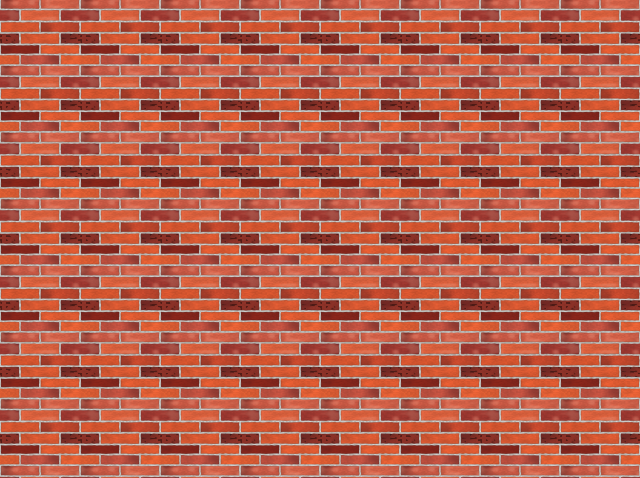
Reproduce this texture procedurally as a Shadertoy shader.

```glsl
// Running-bond brick wall: a block of six courses by two bricks, repeated 8 times across.
// Each brick is a rounded-box distance with its own fired colour, scorched ends and
// hashed grain; lengths are in bricks, 16 of which span the canvas width.

float hash(vec2 p) {
    vec3 q = fract(vec3(p.xyx) * 0.1031);
    q += dot(q, q.yzx + 33.33);
    return fract((q.x + q.y) * q.z);
}

float noise(vec2 p) {
    vec2 i = floor(p), f = fract(p);
    f = f * f * (3.0 - 2.0 * f);
    return mix(mix(hash(i), hash(i + vec2(1, 0)), f.x),
               mix(hash(i + vec2(0, 1)), hash(i + vec2(1, 1)), f.x), f.y);
}

float roundedBox(vec2 p, vec2 halfSize, float radius) {
    vec2 d = abs(p) - halfSize + radius;
    return length(max(d, 0.0)) + min(max(d.x, d.y), 0.0) - radius;
}

// Upper edges of the courses, as fractions of the block height
const float courseTop[7] = float[7](0.0, 0.15, 0.31, 0.475, 0.655, 0.825, 1.0);

// Two bricks per course, from the top course down
const vec3 clay[12] = vec3[12](
    vec3(0.51, 0.14, 0.10), vec3(0.86, 0.35, 0.19),
    vec3(0.88, 0.37, 0.20), vec3(0.76, 0.32, 0.25),
    vec3(0.79, 0.35, 0.27), vec3(0.83, 0.38, 0.28),
    vec3(0.62, 0.22, 0.19), vec3(0.86, 0.38, 0.24),
    vec3(0.83, 0.33, 0.18), vec3(0.76, 0.28, 0.17),
    vec3(0.54, 0.19, 0.15), vec3(0.83, 0.34, 0.19));

// Scorching of the left and right end of each brick
const vec2 scorch[12] = vec2[12](
    vec2(0.4, 0.2), vec2(0.0, 0.1), vec2(0.0, 0.2), vec2(0.1, 0.7),
    vec2(0.9, 0.1), vec2(0.1, 0.2), vec2(0.1, 0.5), vec2(0.0, 0.1),
    vec2(0.1, 0.0), vec2(0.5, 0.3), vec2(0.7, 0.2), vec2(0.1, 0.0));

void mainImage(out vec4 fragColor, in vec2 fragCoord) {
    float pixel = 16.0 / iResolution.x;
    vec2 wall = vec2(fragCoord.x, iResolution.y - fragCoord.y) * pixel;

    // Find the course and the brick
    float blockHeight = 1.6667;
    float v = fract(wall.y / blockHeight + 0.333);
    int course = 0;
    for (int i = 1; i < 6; i++) course += int(v >= courseTop[i]);
    float top = courseTop[course];
    float height = (courseTop[course + 1] - top) * blockHeight;
    float u = wall.x + 0.5 * float(course & 1);
    int brick = course * 2 + int(mod(floor(u), 2.0));
    vec2 local = vec2(fract(u), (v - top) * blockHeight);
    vec2 seed = vec2(float(brick) * 57.0, float(brick) * 23.0);

    // Brick outline with slightly uneven edges
    float wobble = (noise(local * 14.0 + seed) - 0.5) * 0.014;
    vec2 size = vec2(1.0, height);
    float d = roundedBox(local - 0.5 * size, 0.5 * size - 0.021, 0.018) + wobble;

    // Fired face: broad mottling, fine grain and scorched ends
    float mottle = noise(local * vec2(5.0, 9.0) + seed);
    float grain = noise(local * vec2(26.0, 44.0) + seed);
    vec3 face = clay[brick] * (0.90 + 0.12 * mottle + 0.10 * grain);
    float reach = local.x + 0.25 * (mottle - 0.5);
    float burn = scorch[brick].x * smoothstep(0.5, 0.0, reach)
               + scorch[brick].y * smoothstep(0.5, 1.0, reach);
    face = mix(face, vec3(0.36, 0.13, 0.13), 0.75 * min(burn, 1.0));

    // Chalky bloom on the two pale courses, pits on the darkest rough brick
    float bloom = (course == 2 || course == 3) ? smoothstep(0.45, 0.95, mottle) : 0.0;
    face = mix(face, vec3(0.86, 0.56, 0.47), 0.4 * bloom);
    float pits = smoothstep(0.62, 0.8, noise(local * vec2(15.0, 22.0) + seed + 9.0));
    if (brick == 10) face *= 1.0 - 0.4 * pits;
    face *= 1.0 - 0.15 * smoothstep(-0.03, 0.0, d);

    // Sandy mortar, shaded under each course
    vec3 mortar = mix(vec3(0.69, 0.68, 0.66), vec3(0.82, 0.84, 0.84),
                      noise(local * 24.0 + seed + 5.0));
    mortar *= 1.0 - 0.08 * smoothstep(height - 0.03, height, local.y);

    float aa = 0.6 * pixel + 0.003;
    fragColor = vec4(mix(face, mortar, smoothstep(-aa, aa, d)), 1.0);
}
```
